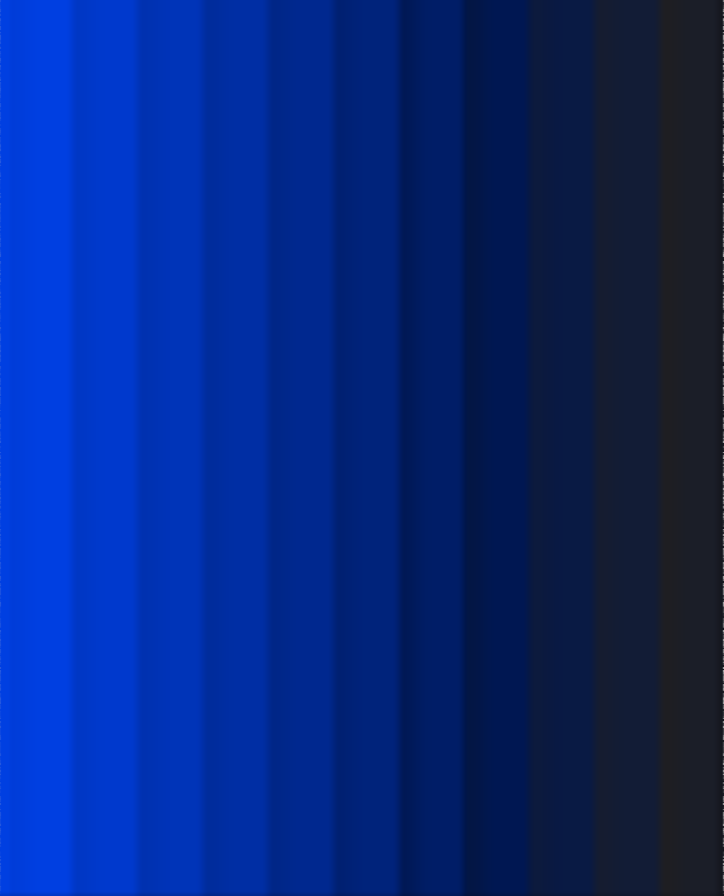
A Shadertoy shader for this background:

```glsl
#define BAND_WIDTH 0.0902
#define BAND_START 0.0
#define LAST_BAND 10.0
#define KNEE_BAND 7.0
#define FOLD_DEPTH 0.42
#define EDGE_WIDTH 0.0025
#define SPECKLE_ROWS 512.0
#define BRIGHT_BLUE vec3(0.0, 0.246, 0.882)
#define NAVY vec3(0.0, 0.092, 0.322)
#define CHARCOAL vec3(0.104, 0.116, 0.156)

float hash(float n) {
    return fract(sin(n * 12.9898) * 43758.5453);
}

// Two joined ramps: blue to navy, then navy to charcoal
vec3 rampColor(float tone) {
    vec3 blues = mix(BRIGHT_BLUE, NAVY, tone / KNEE_BAND);
    vec3 darks = mix(NAVY, CHARCOAL, (tone - KNEE_BAND) / (LAST_BAND - KNEE_BAND));
    return tone < KNEE_BAND ? blues : darks;
}

// Each band enters through a soft dark fold, then settles on its own tone.
// Returns the tone and the amount of fold shadow.
vec2 bandTone(float x) {
    float position = (x - BAND_START) / BAND_WIDTH;
    float band = clamp(floor(position), 0.0, LAST_BAND);
    float along = position - band;
    float entry = smoothstep(0.0, 0.2, along);
    float fold = 1.0 - smoothstep(0.16, 0.62, along);
    float tone = mix(band - 1.0, band + FOLD_DEPTH * fold, entry);
    return vec2(max(tone, 0.0), entry * fold);
}

void mainImage(out vec4 fragColor, in vec2 fragCoord) {
    vec2 uv = fragCoord / iResolution.xy;
    vec2 toneFold = bandTone(uv.x);
    vec3 color = rampColor(toneFold.x);

    // Fold shadow, strongest around the navy bands
    float nearKnee = 1.0 - smoothstep(0.0, 2.0, abs(toneFold.x - KNEE_BAND));
    color *= 1.0 - 0.12 * nearKnee * toneFold.y;

    // Shaded outer borders
    color *= 1.0 - 0.25 * smoothstep(0.985, 0.998, uv.x);
    color *= 1.0 - 0.12 * (1.0 - smoothstep(0.0, 0.006, uv.y));

    // Fine broken rim on the left and right sides
    float speckle = hash(floor(uv.y * SPECKLE_ROWS));
    float rightRim = smoothstep(1.0 - EDGE_WIDTH, 1.0 - 0.4 * EDGE_WIDTH, uv.x);
    float leftRim = 1.0 - smoothstep(0.0, EDGE_WIDTH, uv.x);
    color = mix(color, vec3(0.75), rightRim * speckle * 0.8);
    color = mix(color, vec3(0.45, 0.55, 0.85), leftRim * speckle * 0.4);

    fragColor = vec4(color, 1.0);
}
```
